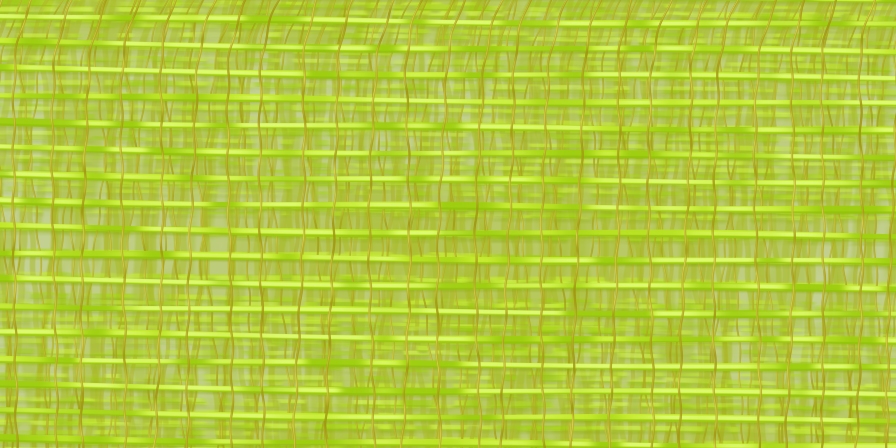
A WebGL 2 fragment shader for this texture:

```glsl
#version 300 es
precision highp float;
// Open-weave lime mesh: 17 flat glossy ribbons crossed by about 26 thin golden
// threads with slanting partners, over softer, shifted copies of the same weave.
// Each set is a repeated band distance, bent by sines and varied by cell hashes.
uniform vec2 u_resolution;
out vec4 fragColor;

float hash(vec2 cell) {
  return fract(sin(dot(cell, vec2(127.1, 311.7))) * 43758.55);
}

// Smoothly blended cell values
float cellNoise(vec2 q) {
  vec2 c = floor(q), f = fract(q);
  f = f * f * (3.0 - 2.0 * f);
  return mix(mix(hash(c), hash(c + vec2(1, 0)), f.x),
             mix(hash(c + vec2(0, 1)), hash(c + vec2(1, 1)), f.x), f.y);
}

float band(float d, float halfWidth, float blur) {
  float soft = max(blur, 0.6 / u_resolution.y);
  return 1.0 - smoothstep(halfWidth - soft, halfWidth + soft, abs(d));
}

// Horizontal ribbons, sloping gently down to the right
void drawRibbons(inout vec3 col, vec2 p, float rows, float layer, float blur, float opacity) {
  float sag = 0.012 * p.x + 0.003 * sin(p.x * 2.3 + layer * 2.0);
  float v = (p.y + sag) * rows + 0.1 + layer * 0.37;
  float row = floor(v) + layer * 50.0;
  float phase = 6.283 * hash(vec2(row, 3.0));
  float d = (fract(v) - 0.5) / rows + 0.0022 * sin(p.x * 4.5 + phase);
  float halfWidth = 0.0074 + 0.0015 * sin(p.x * 7.0 + phase * 2.0) - 0.001 * layer;

  // Gloss changes in short dashes between the crossing threads
  float dash = cellNoise(vec2(p.x * 14.0, row * 7.0));
  float slow = cellNoise(vec2(p.x * 3.0, row * 5.0 + 0.5));
  vec3 ribbon = mix(vec3(0.62, 0.81, 0.06), vec3(0.77, 0.92, 0.17), smoothstep(0.1, 0.6, dash));
  float gloss = smoothstep(0.35, 0.8, dash * 0.6 + slow * 0.5) * max(1.0 - layer * 0.4, 0.0);
  ribbon = mix(ribbon, vec3(0.87, 0.98, 0.45), gloss * band(d - 0.0015, 0.004, 0.002));
  ribbon = mix(ribbon, vec3(0.56, 0.75, 0.03), 0.75 * smoothstep(-0.002, -0.006, d));

  float shade = band(d + 0.0085, 0.004, 0.004);
  col = mix(col, vec3(0.55, 0.67, 0.08), 0.35 * shade * opacity);
  col = mix(col, ribbon, opacity * band(d, halfWidth, blur));
}

// Upright threads; they curl sideways near the top edge
void drawThreads(inout vec3 col, vec2 p, float columns, float layer, float lean,
                 float halfWidth, float blur, float opacity) {
  float curl = 0.035 * pow(max(p.y - 0.83, 0.0) / 0.17, 2.0);
  float u = (p.x - curl - lean * p.y) * columns + layer * 0.41;
  for (float k = -1.0; k <= 1.0; k++) {
    float id = floor(u) + k;
    float h = hash(vec2(id, layer + 9.0));
    float sway = 0.11 * sin(p.y * (3.0 + 3.0 * h) + h * 40.0)
               + 0.035 * sin(p.y * 53.4 + h * 17.0);
    float d = (u - id - 0.5 - 0.25 * (h - 0.5) - sway) / columns;
    float shine = cellNoise(vec2(id * 5.0, p.y * 34.0));
    vec3 thread = mix(vec3(0.63, 0.58, 0.06), vec3(0.74, 0.70, 0.16), shine);
    thread = mix(thread, vec3(0.66, 0.73, 0.13), min(layer * 0.6, 1.0));
    float glint = band(d + 0.001, 0.001, 0.0009) * shine * max(1.0 - layer, 0.0);
    thread = mix(thread, vec3(0.90, 0.85, 0.40), 0.8 * glint);
    col = mix(col, thread, opacity * band(d, halfWidth, blur));
  }
}

void main() {
  vec2 p = gl_FragCoord.xy / u_resolution.y;

  // Pale ground with soft vertical streaks, greener at top, bottom and centre
  float streak = cellNoise(vec2(p.x * 52.0 + sin(p.y * 5.0), p.y * 9.0));
  float patches = cellNoise(p * vec2(5.0, 6.0) + 4.0);
  float edges = smoothstep(0.3, 0.5, abs(p.y - 0.5));
  vec2 fromCentre = (p - vec2(1.12, 0.42)) * vec2(1.8, 4.0);
  float centre = exp(-dot(fromCentre, fromCentre));
  float dense = clamp(0.15 + 0.55 * edges + 0.5 * centre + 0.5 * (patches - 0.5), 0.0, 1.0);
  vec3 col = mix(vec3(0.77, 0.82, 0.60), vec3(0.71, 0.78, 0.40), smoothstep(0.25, 0.75, streak));
  col = mix(col, vec3(0.67, 0.75, 0.16), dense * 0.65);

  // Softer weaves behind, farthest first; the ribbons break into short dashes
  for (float layer = 3.0; layer >= 1.0; layer--) {
    float blur = 0.0006 * layer + 0.001;
    float broken = cellNoise(vec2(p.x * 36.0 + layer * 11.0, p.y * 50.0));
    float cover = mix(0.08, 0.8, smoothstep(0.2, 0.7, broken)) * (0.6 + 0.4 * dense);
    float lean = 0.09 * sin(layer * 2.4);
    drawThreads(col, p, 13.0 + layer * 1.3, layer, lean, 0.003 + 0.0016 * layer, blur, 0.5);
    drawRibbons(col, p, 17.0 + layer * 1.4, layer, blur, cover);
  }

  // Front weave: slanting partners pass under, main threads pass over
  drawThreads(col, p, 12.8, 0.6, 0.08, 0.0021, 0.0008, 0.75);
  drawThreads(col, p, 12.8, 0.3, -0.07, 0.0022, 0.0008, 0.75);
  drawRibbons(col, p, 17.0, 0.0, 0.0009, 0.97);
  drawThreads(col, p, 12.8, 0.0, 0.012, 0.0026, 0.0008, 0.85);
  fragColor = vec4(col, 1.0);
}
```
